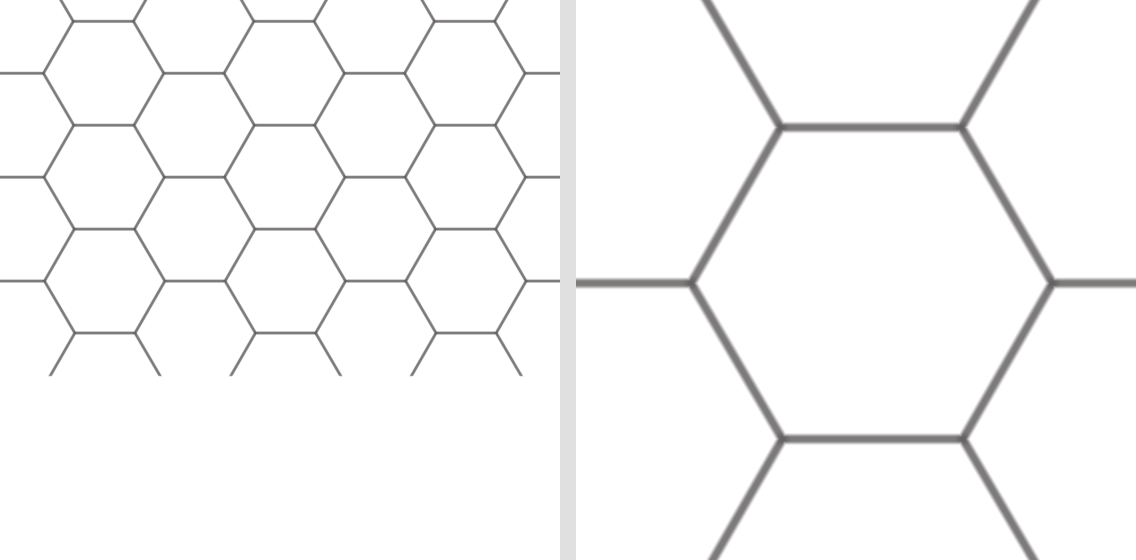
Left: the whole. Right: its middle third, enlarged.
A WebGL 2 fragment shader for this pattern:

```glsl
#version 300 es
precision highp float;
// Thin grey honeycomb of flat-topped hexagons on white, ending above a blank lower band.

uniform vec2 u_resolution;
out vec4 fragColor;

const float SIDE = 0.1075;
const float ROOT3 = 1.7320508;

// Offset from the centre of the nearest hexagon.
vec2 hexCell(vec2 p) {
    vec2 period = SIDE * vec2(3.0, ROOT3);
    vec2 a = mod(p + 0.5 * period, period) - 0.5 * period;
    vec2 b = mod(p, period) - 0.5 * period;
    return dot(a, a) < dot(b, b) ? a : b;
}

// Distance from inside a cell to its border.
float edgeDistance(vec2 p) {
    p = abs(p);
    return 0.5 * ROOT3 * SIDE - max(p.y, dot(p, vec2(0.5 * ROOT3, 0.5)));
}

// Distance from inside a cell to its nearest corner.
float cornerDistance(vec2 p) {
    p = abs(p);
    return min(length(p - vec2(SIDE, 0.0)),
               length(p - SIDE * vec2(0.5, 0.5 * ROOT3)));
}

void main() {
    vec2 uv = gl_FragCoord.xy / u_resolution;
    float pixel = 1.0 / min(u_resolution.x, u_resolution.y);

    // Grid centred on one hexagon, with a slight lean and vertical squeeze.
    vec2 p = uv - vec2(0.5085, 0.6836);
    p.x += 0.005 * p.y;
    p.y *= 1.0037;
    vec2 cell = hexCell(p);

    // Soft strokes, a little darker where three of them meet.
    float stroke = 1.0 - smoothstep(0.0009, max(0.0041, 1.2 * pixel), edgeDistance(cell));
    float joint = 1.0 - smoothstep(0.0, 0.006, cornerDistance(cell));
    vec3 lineGrey = vec3(0.49, 0.48, 0.48) - 0.1 * joint;

    // The grid stops at a straight lower edge.
    stroke *= smoothstep(-pixel, pixel, uv.y - 0.3285);

    fragColor = vec4(mix(vec3(1.0), lineGrey, stroke), 1.0);
}
```
